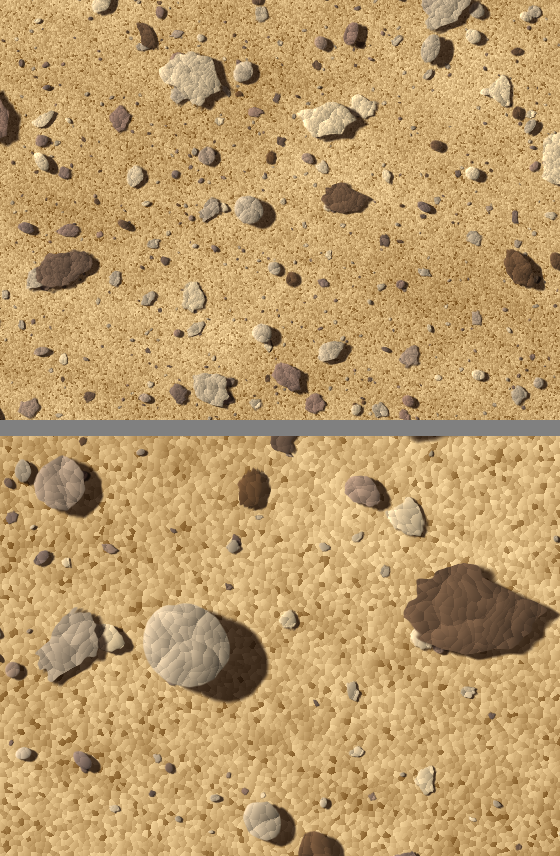
Top: the whole. Bottom: its middle third, enlarged.
This texture is drawn by a WebGL 2 fragment shader. Its source:

```glsl
#version 300 es
precision highp float;
// Sunlit desert sand scattered with pebbles and weathered stones.

uniform vec2 u_resolution;
out vec4 fragColor;

const vec3 SAND_DARK = vec3(0.635, 0.485, 0.275);
const vec3 SAND_LIGHT = vec3(0.945, 0.815, 0.59);
const vec3 SHADOW_TINT = vec3(0.31, 0.27, 0.26);
const vec3 STONE_CREAM = vec3(0.85, 0.755, 0.59);
const vec3 STONE_GREY = vec3(0.66, 0.59, 0.49);
const vec3 STONE_ROSE = vec3(0.56, 0.44, 0.37);
const vec3 STONE_SLATE = vec3(0.45, 0.38, 0.34);
const vec3 STONE_BROWN = vec3(0.37, 0.26, 0.16);
const vec2 LIGHT = vec2(-0.93, 0.37);   // direction towards the sun
const float GRAIN_DENSITY = 235.0;      // sand grains per canvas height
const float GRAIN_CONTRAST = 0.62;
const float DUNE_CONTRAST = 0.085;
const float ROCK_DENSITY = 42.0;        // surface facets per canvas height
const int OUTLINE_SIDES = 7;
const float TAU = 6.28318;

vec3 hash3(vec2 p) {
    vec3 q = fract(p.xyx * vec3(0.1031, 0.1030, 0.0973));
    q += dot(q, q.yxz + 33.33);
    return fract((q.xxy + q.yzz) * q.zyx);
}

// Cellular noise: xy = offset from the nearest point, z = its random tone.
vec3 cellular(vec2 p) {
    vec2 cell = floor(p);
    vec3 nearest = vec3(9.0);
    for (int y = -1; y <= 1; y++)
    for (int x = -1; x <= 1; x++) {
        vec2 id = cell + vec2(x, y);
        vec3 h = hash3(id);
        vec2 offset = p - id - h.xy;
        if (dot(offset, offset) < dot(nearest.xy, nearest.xy)) nearest = vec3(offset, h.z);
    }
    return nearest;
}

vec2 wobble(vec2 p) {
    return sin(p.yx * 1.7 + 2.0 * sin(p * 0.9)) + 0.5 * sin(p.yx * 4.1 + p);
}

// Grains over soft dunes and small clumps.
vec3 sandColor(vec2 p) {
    vec3 grain = cellular(p * GRAIN_DENSITY);
    vec2 drift = wobble(p * 4.0 + 1.0) + 0.6 * wobble(p * 11.0 + 4.0);
    vec2 clump = wobble(p * 31.0 + drift) + 0.7 * wobble(p * 67.0 - drift);
    float tone = 0.51 + GRAIN_CONTRAST * (grain.z - 0.5) + 0.28 * dot(grain.xy, LIGHT);
    tone += DUNE_CONTRAST * dot(drift, LIGHT) + 0.03 * (clump.x + clump.y);
    tone -= 0.4 * step(grain.z, 0.05);
    return mix(SAND_DARK, SAND_LIGHT, tone);
}

// Distance to a rough polygon that can be rounded towards an ellipse.
float stoneDistance(vec2 q, vec2 id, float radius, vec3 form) {
    float turn = form.x * TAU;
    q = mat2(cos(turn), -sin(turn), sin(turn), cos(turn)) * q;
    q.y /= mix(0.5, 0.95, form.y);
    float d = -radius;
    for (int i = 0; i < OUTLINE_SIDES; i++) {
        vec3 h = hash3(id + float(i) * 7.3 + 50.0);
        float a = TAU * (float(i) + 0.8 * h.x) / float(OUTLINE_SIDES);
        d = max(d, dot(q, vec2(cos(a), sin(a))) - radius * mix(0.68, 1.05, h.y));
    }
    float roundness = smoothstep(0.4, 0.95, form.z);
    d = mix(d, length(q) - 0.9 * radius, roundness);
    vec2 rough = wobble(q / radius * 2.2 + id) + 0.4 * wobble(q / radius * 6.0 + id);
    return d + radius * 0.05 * (1.0 - 0.7 * roundness) * (rough.x + rough.y);
}

vec3 stoneTint(float pick, float blend) {
    vec3 tint = mix(STONE_CREAM, STONE_GREY, blend);
    tint = mix(tint, mix(STONE_GREY, STONE_ROSE, blend), step(0.46, pick));
    tint = mix(tint, mix(STONE_ROSE, STONE_SLATE, blend), step(0.60, pick));
    return mix(tint, mix(STONE_SLATE, STONE_BROWN, blend), step(0.74, pick));
}

// Draws one jittered grid of stones with their shadows over the ground.
vec3 scatter(vec3 color, vec2 p, float size, float share, vec2 radii, float seed) {
    float pixel = 1.0 / u_resolution.y;
    vec2 cell = floor(p / size);
    for (int y = -1; y <= 1; y++)
    for (int x = -1; x <= 1; x++) {
        vec2 grid = cell + vec2(x, y);
        vec2 id = grid + seed;
        vec3 place = hash3(id), form = hash3(id + 91.7), look = hash3(id + 173.1);
        float radius = size * mix(radii.x, radii.y, look.z * sqrt(look.z));
        vec2 q = p - (grid + 0.5 + 0.75 * (place.xy - 0.5)) * size;
        if (place.z > share || length(q) > 2.5 * radius + 2.0 * pixel) continue;

        float tall = mix(0.15, 1.0, form.z * form.z);
        vec2 shadowShift = -LIGHT * radius * tall;
        float d = stoneDistance(q, id, radius, form);
        float shade = min(stoneDistance(q - shadowShift, id, radius, form),
                          stoneDistance(q - 0.5 * shadowShift, id, radius, form));
        float blur = pixel + 0.04 * radius;
        color *= mix(vec3(1.0), SHADOW_TINT, 1.0 - smoothstep(-blur, blur, shade));
        if (d > pixel) continue;

        // Facets, fine pits, a lit bevel and an overall dome.
        vec2 s = p + 0.003 * wobble(p * 45.0);
        vec3 facet = cellular(s * ROCK_DENSITY + id);
        vec3 pit = cellular(s * ROCK_DENSITY * 3.6);
        float bevel = 1.0 - smoothstep(0.0, 0.3 * radius, -d);
        float lit = 1.0 + 0.24 * dot(facet.xy, LIGHT) + 0.12 * (facet.z - 0.5);
        lit += 0.16 * dot(pit.xy, LIGHT) + 0.16 * (pit.z - 0.5);
        lit += (0.18 * bevel + 0.35 * tall) * dot(q, LIGHT) / radius;
        vec3 stone = stoneTint(look.x, look.y) * max(lit, 0.2);
        color = mix(color, stone, 1.0 - smoothstep(-pixel, pixel, d));
    }
    return color;
}

void main() {
    vec2 p = gl_FragCoord.xy / u_resolution.y;
    vec3 color = sandColor(p);
    color = scatter(color, p, 0.023, 0.15, vec2(0.10, 0.24), 11.0);
    color = scatter(color, p, 0.062, 0.42, vec2(0.09, 0.28), 37.0);
    color = scatter(color, p, 0.135, 0.72, vec2(0.12, 0.29), 71.0);
    color = scatter(color, p, 0.290, 0.66, vec2(0.14, 0.28), 23.0);
    fragColor = vec4(clamp(color, 0.0, 1.0), 1.0);
}
```
